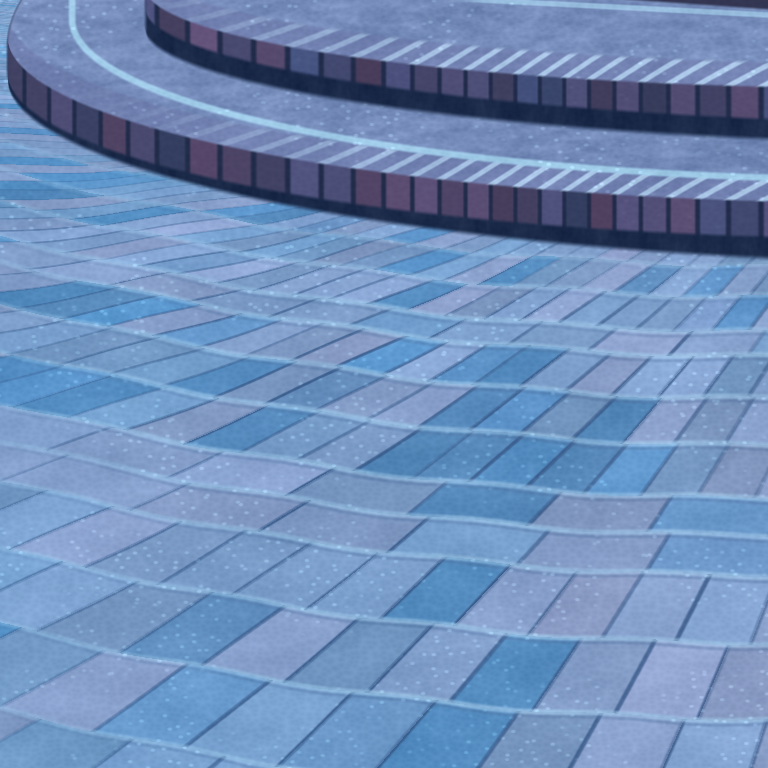
A three.js fragment shader for this texture:

```glsl
// Curved brick steps above a blue paved floor, seen at a slant in cool light.
// Elliptic arcs shape the steps; the floor is split into bent, growing courses
// whose bricks fan from one vanishing point. Cells and sines add the wear.
varying vec2 vUv;

float hash(vec2 p) {
  return fract(sin(dot(p, vec2(127.1, 311.7))) * 4375.85);
}

// Cellular noise: distance to the nearest scattered point
float cells(vec2 p) {
  vec2 id = floor(p);
  float nearest = 2.0;
  for (int j = -1; j <= 1; j++)
    for (int i = -1; i <= 1; i++) {
      vec2 c = id + vec2(float(i), float(j));
      vec2 seedPoint = c + vec2(hash(c), hash(c + 37.0));
      nearest = min(nearest, length(seedPoint - p));
    }
  return nearest;
}

// Layered sines, roughly -1 to 1
float mottle(vec2 p) {
  float sum = 0.0, gain = 0.5;
  for (int i = 0; i < 4; i++) {
    sum += gain * sin(p.x + 1.7 * sin(p.y)) * sin(p.y * 1.2 + 1.3 * sin(p.x * 0.8));
    p = mat2(1.5, 1.2, -1.2, 1.5) * p + 2.3;
    gain *= 0.6;
  }
  return sum;
}

// Soft round patch
float patchAt(vec2 p, vec2 centre, float radius) {
  vec2 d = (p - centre) / radius;
  return exp(-dot(d, d));
}

// Lower front quarter of an ellipse, as depth below the top edge
float arc(float x, float reach, float top, float drop) {
  float t = (1.172 - x) / reach;
  return top + drop * sqrt(max(0.0, 1.0 - t * t));
}

vec3 paving(vec2 p) {
  // Courses bend down to the right and grow towards the viewer
  float bend = 0.124 * (1.0 - p.x) * (1.0 - p.x);
  float w = p.y + bend + 0.0025 * sin(p.x * 23.0 + p.y * 9.0);
  float top = 0.221, height = 0.0, row = 0.0, span = 0.115;
  for (int i = 0; i < 18; i++) {
    bool stretcher = i == 6 || i == 10 || i == 11;
    height = top * (stretcher ? 0.075 : 0.118);
    span = stretcher ? 0.225 : 0.115;
    if (w < top + height) break;
    top += height;
    row += 1.0;
  }
  float shift = hash(vec2(row, 4.0));
  float along = (p.x - 1.3) / w / span + shift;
  vec2 id = vec2(floor(along), row);
  float f = fract(along);
  float midW = top + 0.5 * height;
  float midX = 1.3 + (id.x + 0.5 - shift) * span * midW;
  vec2 mid = vec2(midX, midW - 0.124 * (1.0 - midX) * (1.0 - midX));

  // Brick tints: grey blue, lavender and some strong blue
  vec3 col = mix(vec3(0.46, 0.61, 0.78), vec3(0.56, 0.62, 0.78), hash(id + 8.0));
  float blue = patchAt(mid, vec2(0.62, 0.55), 0.14) + patchAt(mid, vec2(0.91, 0.89), 0.06)
    + patchAt(mid, vec2(0.57, 0.97), 0.06) + 0.7 * patchAt(mid, vec2(0.03, 0.43), 0.16);
  float chosen = smoothstep(0.66, 0.85, hash(id + 21.0) + 0.42 * blue - 0.08);
  col = mix(col, vec3(0.30, 0.53, 0.74), chosen * 0.75);
  col *= 0.95 + 0.12 * hash(id + 55.0);

  // Dark slanted joints and pale joints between courses
  float side = min(f, 1.0 - f) * span * w;
  float ends = min(w - top, top + height - w);
  float clear = smoothstep(0.27, 0.5, w) * smoothstep(-0.3, 0.5, p.x);
  float worn = 0.45 + 0.4 * mottle(p * 25.0 + id);
  float pale = (1.0 - smoothstep(0.001, 0.006, ends)) * (0.4 + 0.5 * worn);
  float dark = (1.0 - smoothstep(0.001, 0.0055, side)) * (0.3 + 0.6 * hash(id + floor(f + 0.5)));
  col = mix(col, vec3(0.23, 0.35, 0.53), dark * (0.3 + 0.7 * clear));
  col = mix(col, vec3(0.62, 0.77, 0.90), clamp(pale, 0.0, 0.85) * (0.35 + 0.65 * clear));
  float under = 1.0 - smoothstep(0.0, 0.004, abs(w - top - 0.006));
  col = mix(col, vec3(0.32, 0.44, 0.62), under * 0.35 * clear);
  return col + vec3(-0.03, 0.0, 0.01) * (1.0 - p.x);
}

// One step: shadow on the floor, brick face, then tread with slanted rim bricks
vec3 brickStep(vec3 col, vec2 p, float rim, float face, float shade, float inside, float seed) {
  float depth = p.y - rim;
  float shaded = 1.0 - smoothstep(face + shade - 0.005, face + shade + 0.004, depth);
  vec3 shadow = vec3(0.10, 0.16, 0.28) + 0.035 * mottle(p * vec2(70.0, 30.0));
  col = mix(col, shadow, shaded * inside);

  float along = p.x * 27.0 + 0.5 * sin(p.x * 9.0);
  float id = floor(along), f = fract(along);
  vec3 brick = mix(vec3(0.23, 0.29, 0.45), vec3(0.36, 0.29, 0.43), hash(vec2(id, seed)));
  brick *= 0.8 + 0.35 * hash(vec2(id, seed + 3.0));
  brick = mix(vec3(0.13, 0.17, 0.29), brick, smoothstep(0.02, 0.14, min(f, 1.0 - f)));
  col = mix(col, brick, inside * (1.0 - smoothstep(face - 0.004, face + 0.003, depth)));

  vec3 tread = vec3(0.46, 0.55, 0.73) + 0.06 * mottle(p * vec2(45.0, 110.0));
  float slant = fract(along + depth * 42.0);
  float streak = 1.0 - smoothstep(0.08, 0.24, min(slant, 1.0 - slant));
  float band = smoothstep(-0.036, -0.029, depth);
  tread = mix(tread, vec3(0.43, 0.48, 0.67), band * 0.7);
  tread = mix(tread, vec3(0.70, 0.82, 0.94), streak * band * smoothstep(0.05, 0.7, p.x) * 0.85);
  return mix(col, tread, inside * (1.0 - smoothstep(-0.003, 0.002, depth)));
}

void main() {
  vec2 p = vec2(vUv.x, 1.0 - vUv.y);
  vec3 col = paving(p);
  // Lower step and its pale curved joint
  float lip = max(0.06 - p.y, 0.0);
  float inside = smoothstep(0.007, 0.013, p.x - 5.0 * lip * lip);
  col = brickStep(col, p, arc(p.x, 1.162, 0.049, 0.216), 0.046, 0.008 + 0.02 * p.x, inside, 1.0);
  vec2 radii = vec2(1.078, 0.208), e = vec2(p.x - 1.172, max(p.y - 0.026, 0.0)) / radii;
  float joint = (length(e) - 1.0) * length(e) / length(e / radii);
  col = mix(col, vec3(0.64, 0.82, 0.93), 0.9 - 0.9 * smoothstep(0.002, 0.0065, abs(joint)));
  // Upper step and the foot of the next one
  inside = smoothstep(0.186, 0.193, p.x);
  col = brickStep(col, p, arc(p.x, 0.983, -0.016, 0.1315), 0.024 + 0.018 * p.x, 0.026, inside, 9.0);
  float back = abs(p.y - 0.052 * (p.x - 0.625));
  float backLine = 1.0 - smoothstep(0.002, 0.005, back);
  col = mix(col, vec3(0.64, 0.80, 0.92), 0.8 * backLine * smoothstep(0.58, 0.64, p.x));
  col = mix(col, vec3(0.20, 0.21, 0.32), 1.0 - smoothstep(-0.003, 0.002, p.y - 0.07 * (p.x - 0.82)));
  // Worn surface: soft blotches, grain and pale flecks
  float light = smoothstep(0.2, 0.6, col.g);
  col += 0.04 * light * mottle(p * vec2(18.0, 30.0));
  col += 0.045 * (cells(p * vec2(110.0, 150.0)) - 0.45) * (0.4 + 0.6 * light);
  float fleck = 1.0 - smoothstep(0.06, 0.2, cells(p * vec2(45.0, 65.0)));
  col += vec3(0.08, 0.10, 0.09) * fleck * light * smoothstep(-0.1, 0.4, mottle(p * 14.0));
  gl_FragColor = vec4(clamp(col, 0.0, 1.0), 1.0);
}
```
